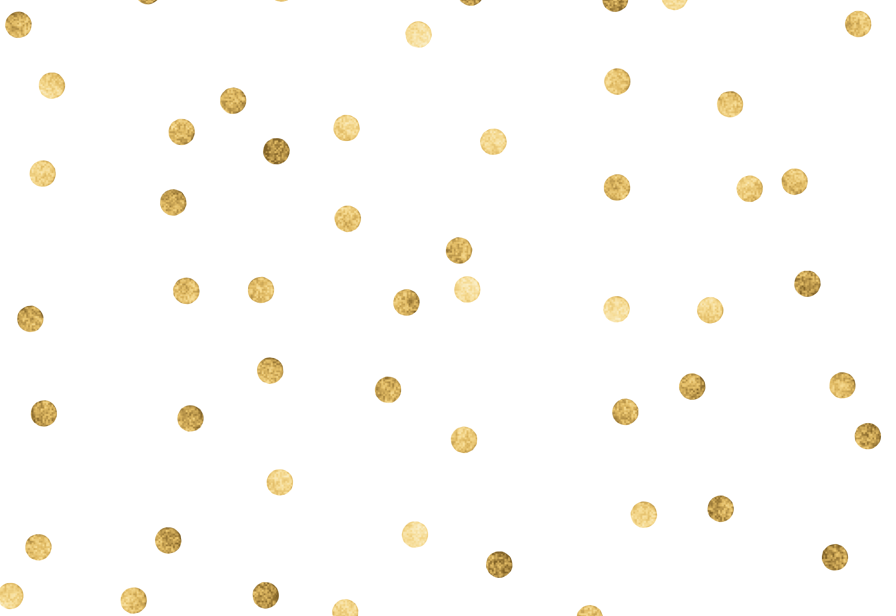
This pattern is drawn by a Shadertoy shader. Its source:

```glsl
const vec3 PAPER  = vec3(1.0);
const vec3 UMBER  = vec3(0.50, 0.38, 0.15);
const vec3 BRONZE = vec3(0.71, 0.57, 0.28);
const vec3 GOLD   = vec3(0.88, 0.73, 0.39);
const vec3 LIGHT  = vec3(0.96, 0.85, 0.56);
const vec3 PALE   = vec3(0.98, 0.93, 0.77);

const vec2 CELL = vec2(0.182, 0.1667);   // one dot per cell, in canvas heights
const float RADIUS = 0.0213;

// Integer hash: two random values in 0..1 per lattice point and seed
vec2 hash2(vec2 p, int seed) {
    uvec2 q = uvec2(ivec2(p) + ivec2(seed * 37 + 4096, seed * 91 + 4096));
    q = q * 1664525u + 1013904223u;
    q.x += q.y * 1664525u;
    q.y += q.x * 1664525u;
    q ^= q >> 16u;
    q.x += q.y * 1664525u;
    q.y += q.x * 1664525u;
    q ^= q >> 16u;
    return vec2(q & 65535u) / 65535.0;
}

float valueNoise(vec2 p, int seed) {
    vec2 i = floor(p), f = fract(p);
    f = f * f * (3.0 - 2.0 * f);
    float low  = mix(hash2(i, seed).x, hash2(i + vec2(1, 0), seed).x, f.x);
    float high = mix(hash2(i + vec2(0, 1), seed).x, hash2(i + vec2(1, 1), seed).x, f.x);
    return mix(low, high, f.y);
}

// Foil ramp from shadow (0) to glint (1)
vec3 foilRamp(float tone) {
    float t = clamp(tone, 0.0, 1.0) * 4.0;
    vec3 c = mix(UMBER, BRONZE, clamp(t, 0.0, 1.0));
    c = mix(c, GOLD, clamp(t - 1.0, 0.0, 1.0));
    c = mix(c, LIGHT, clamp(t - 2.0, 0.0, 1.0));
    return mix(c, PALE, clamp(t - 3.0, 0.0, 1.0));
}

// Fine crinkles in the foil, centred on zero
float foilGrain(vec2 p) {
    float fine = valueNoise(p * 340.0, 1) - 0.5;
    float coarse = valueNoise(p * 150.0, 2) - 0.5;
    return 0.65 * fine + 0.35 * coarse;
}

// Foil colour at q, the position within the unit disc
vec3 foilDot(vec2 q, vec2 p, float shade, float angle) {
    vec2 sheen = vec2(cos(angle), sin(angle));
    float tone = mix(0.24, 0.86, shade);
    tone += 0.10 * dot(q, sheen);
    tone += mix(0.85, 0.40, shade) * foilGrain(p);
    float rim = smoothstep(0.80, 1.0, length(q));
    tone -= rim * (0.12 + 0.12 * dot(q, normalize(vec2(1.0, 0.6))));
    return foilRamp(tone);
}

void mainImage(out vec4 fragColor, in vec2 fragCoord) {
    vec2 p = fragCoord / iResolution.y;
    float pixel = 1.0 / iResolution.y;

    // Cells, with each column slid by its own amount
    vec2 grid = p / CELL + vec2(0.12, 0.0);
    grid.y += hash2(vec2(floor(grid.x), 0.0), 3).x;
    vec2 id = floor(grid);

    // Scattered centre, kept clear of the cell border
    vec2 margin = RADIUS * 1.12 / CELL;
    vec2 centre = mix(margin, 1.0 - margin, hash2(id, 4));
    vec2 offset = (fract(grid) - centre) * CELL;

    // Slightly uneven cut edge
    vec2 look = hash2(id, 5);
    float wobble = 0.0008 * (valueNoise(p * 190.0, 6) - 0.5);
    float edge = length(offset) - RADIUS - wobble;
    float cover = 1.0 - smoothstep(-0.75 * pixel, 0.75 * pixel, edge);

    vec3 foil = foilDot(offset / RADIUS, p, look.x, look.y * 6.2832);
    fragColor = vec4(mix(PAPER, foil, cover), 1.0);
}
```
